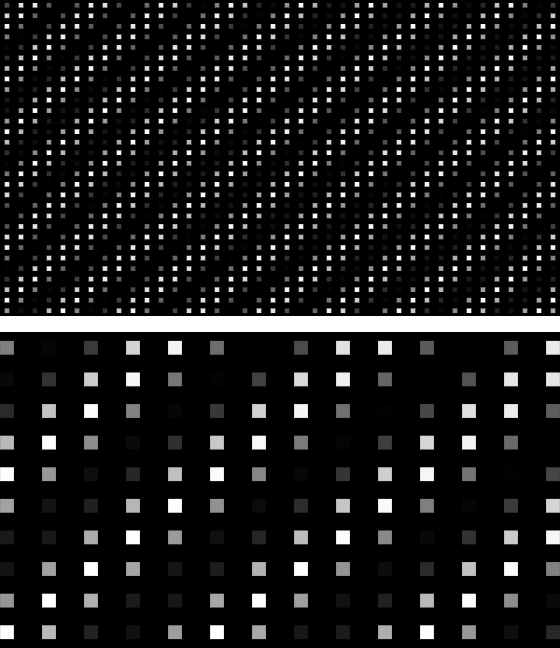
Top: the whole. Bottom: its middle third, enlarged.
This pattern is drawn by a Shadertoy shader. Its source:

```glsl
// Grid of small grey squares on black, lit by a diagonal cosine wave.

const vec2 GRID = vec2(40.0, 30.0);        // columns, rows
const float HALF_SIDE = 0.0073;            // in canvas heights
const vec2 WAVE_STEP = vec2(1.285, -1.2);  // phase per column, per row
const float WAVE_PHASE = 1.39;

// Signed distance to an axis-aligned square
float squareDistance(vec2 p, float halfSide) {
    vec2 d = abs(p) - halfSide;
    return length(max(d, 0.0)) + min(max(d.x, d.y), 0.0);
}

// Coverage of a shape, smoothed over one pixel
float coverage(float dist, float pixel) {
    return clamp(0.5 - dist / pixel, 0.0, 1.0);
}

// Brightness of a grid cell, from 0 to 1
float waveLevel(vec2 cell, vec2 phaseStep, float phase) {
    return 0.5 + 0.5 * cos(dot(cell, phaseStep) + phase);
}

void mainImage(out vec4 fragColor, in vec2 fragCoord) {
    // Split the canvas into cells
    vec2 gridPos = fragCoord / iResolution.xy * GRID;
    vec2 cell = floor(gridPos);

    // Cell-local position in canvas heights keeps the marks square
    vec2 cellSize = vec2(iResolution.x / iResolution.y, 1.0) / GRID;
    vec2 local = (fract(gridPos) - 0.5) * cellSize;

    // Light each square by the wave
    float mask = coverage(squareDistance(local, HALF_SIDE), 1.0 / iResolution.y);
    float level = waveLevel(cell, WAVE_STEP, WAVE_PHASE);
    fragColor = vec4(vec3(level * mask), 1.0);
}
```
